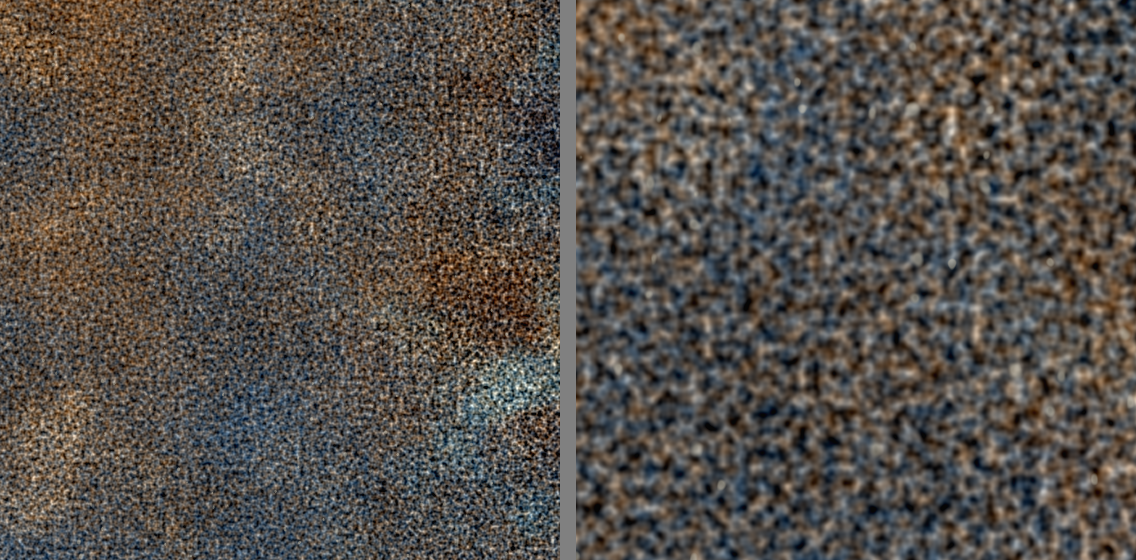
Left, the full canvas; right, a detail of the centre.
Reproduce this texture procedurally as a three.js fragment shader.

```glsl
// Weathered metal: fine rust and slate grain under tan, verdigris and dark rust patches.
varying vec2 vUv;

#define BASE_COLOR vec3(0.325, 0.303, 0.285)
#define WARM_AXIS vec3(1.0, 0.1, -0.75)
#define TAN_TINT vec3(0.13, 0.09, 0.04)
#define VERDIGRIS_TINT vec3(0.0, 0.10, 0.14)
#define RUST_TINT vec3(-0.07, -0.11, -0.12)
#define FLECK_COLOR vec3(0.66, 0.64, 0.58)
#define GRAIN_SCALE 125.0
#define GRAIN_CONTRAST 0.56
#define GRAIN_CHROMA 0.14
#define PATCH_SCALE 3.2
#define FLECK_CELLS 46.0
#define FLECK_SHARE 0.13

vec2 hash2(vec2 p) {
  vec3 q = fract(p.xyx * vec3(0.1031, 0.1030, 0.0973));
  q += dot(q, q.yzx + 33.33);
  return fract((q.xx + q.yz) * q.zy);
}

vec2 gradientAt(vec2 cell) {
  float angle = 6.28318 * hash2(cell).x;
  return vec2(cos(angle), sin(angle));
}

// Gradient noise, about -0.7 to 0.7
float noise(vec2 p) {
  vec2 i = floor(p);
  vec2 f = p - i;
  vec2 u = f * f * f * (f * (f * 6.0 - 15.0) + 10.0);
  vec2 e = vec2(1.0, 0.0);
  float a = dot(gradientAt(i), f);
  float b = dot(gradientAt(i + e.xy), f - e.xy);
  float c = dot(gradientAt(i + e.yx), f - e.yx);
  float d = dot(gradientAt(i + e.xx), f - e.xx);
  return mix(mix(a, b, u.x), mix(c, d, u.x), u.y);
}

float fbm(vec2 p) {
  float sum = 0.0;
  float amplitude = 1.0;
  for (int octave = 0; octave < 5; octave++) {
    sum += amplitude * noise(p);
    p = mat2(0.8, 0.6, -0.6, 0.8) * p * 2.03 + 17.3;
    amplitude *= 0.52;
  }
  return sum;
}

// One small, ragged fleck in a share of the cells
float flecks(vec2 uv) {
  vec2 p = uv * FLECK_CELLS;
  vec2 cell = floor(p);
  vec2 center = 0.3 + 0.4 * hash2(cell + 71.0);
  vec2 traits = hash2(cell + 139.0);
  vec2 offset = (p - cell - center) * vec2(1.15, 0.85);
  float radius = mix(0.12, 0.28, traits.y * traits.y);
  float edge = length(offset) + 0.12 * noise(uv * 150.0);
  return step(traits.x, FLECK_SHARE) * (1.0 - smoothstep(radius * 0.3, radius, edge));
}

void main() {
  vec2 uv = vUv;
  vec2 p = uv * PATCH_SCALE;

  // Broad patches; the right side is the most corroded
  float corroded = smoothstep(0.45, 0.95, uv.x + 0.2 * noise(p + 5.0));
  float tanPatch = smoothstep(0.08, 0.65, fbm(p * 1.2 + 23.0));
  float verdigris = smoothstep(0.0, 0.6, fbm(p * 1.3 + 47.0)) * corroded;
  float rust = smoothstep(-0.05, 0.55, fbm(p * 1.1 + 83.0)) * corroded;
  float pits = smoothstep(0.32, 0.65, fbm(uv * 17.0 + 61.0)) * (0.3 + 0.7 * corroded);
  float warmth = 0.10 * fbm(p + 101.0) + 0.12 * (uv.y - 0.42) * (1.0 - uv.x);
  float tone = 0.07 * fbm(p * 1.7 + 131.0);

  // Faint vertical weathering streaks
  float streaks = noise(uv * vec2(75.0, 9.0) + 11.0) * (0.03 + 0.06 * corroded);

  // Fine grain in brightness and in warm-cool colour
  vec2 g = uv * GRAIN_SCALE;
  float grain = 0.72 * noise(g) + 0.4 * noise(g * 1.7 + 31.0);
  grain += 0.22 * noise(g * 0.45 + 53.0);
  float roughness = 0.88 + 0.3 * tanPatch + 0.3 * corroded;
  float light = GRAIN_CONTRAST * roughness * (grain + 0.5 * grain * abs(grain));
  float chroma = noise(g * 0.9 + 211.0) + 0.5 * noise(g * 0.35 + 307.0);

  vec3 color = BASE_COLOR + tone + streaks;
  color += TAN_TINT * tanPatch + VERDIGRIS_TINT * verdigris;
  color += RUST_TINT * (rust * (1.0 - verdigris) + 0.7 * pits);
  color += WARM_AXIS * (warmth + GRAIN_CHROMA * chroma);
  color += light * vec3(1.0, 0.97, 0.92);
  color = mix(color, FLECK_COLOR + 0.4 * light, 0.65 * flecks(uv));

  gl_FragColor = vec4(clamp(color, 0.02, 1.0), 1.0);
}
```
